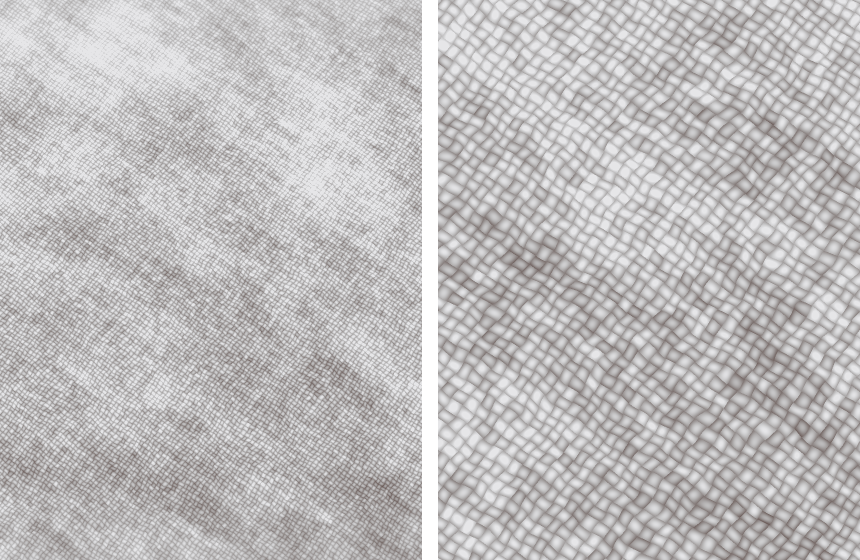
Left, the full canvas; right, a detail of the centre.
A Shadertoy shader for this texture:

```glsl
// Rumpled pale linen: a fine diagonal plain weave with soft warm-grey creases and slubs.

float hash(vec2 p) {
    vec3 a = fract(p.xyx * vec3(0.1031, 0.1030, 0.0973));
    a += dot(a, a.yzx + 33.33);
    return fract((a.x + a.y) * a.z);
}

vec2 gradientAt(vec2 cell) {
    float angle = 6.2832 * hash(cell);
    return vec2(cos(angle), sin(angle));
}

float gradientNoise(vec2 p) {
    vec2 i = floor(p), f = p - i;
    vec2 w = f * f * f * (f * (f * 6.0 - 15.0) + 10.0);
    vec2 e = vec2(1.0, 0.0);
    float low = mix(dot(gradientAt(i), f), dot(gradientAt(i + e), f - e), w.x);
    float high = mix(dot(gradientAt(i + e.yx), f - e.yx), dot(gradientAt(i + 1.0), f - 1.0), w.x);
    return mix(low, high, w.y);
}

float fbm(vec2 p) {
    float sum = 0.0, amplitude = 1.0;
    for (int i = 0; i < 5; i++) {
        sum += amplitude * gradientNoise(p);
        p = mat2(1.6, 1.2, -1.2, 1.6) * p + 7.3;
        amplitude *= 0.6;
    }
    return sum;
}

// Plain weave: the upper thread bridges each crossing, leaving dark pinholes at the corners
float weave(vec2 thread) {
    vec2 cell = floor(thread);
    vec2 s = abs(sin(3.14159 * thread));
    float over = mod(cell.x + cell.y, 2.0);
    float crossing = mix(s.x * (0.5 + 0.5 * s.y), s.y * (0.5 + 0.5 * s.x), over);
    float yarn = mix(hash(vec2(cell.x, 911.0)), hash(vec2(cell.y, 577.0)), over);
    return crossing - 0.52 + 0.36 * (hash(cell + 400.0) - 0.5) + 0.22 * (yarn - 0.5);
}

// Sparse raised knots, lit on one side and shaded on the other
float slubs(vec2 q) {
    vec2 cell = floor(q * 9.0);
    vec2 centre = 0.3 + 0.4 * vec2(hash(cell + 51.0), hash(cell + 87.0));
    vec2 d = (fract(q * 9.0) - centre) * vec2(12.0, 19.0);
    float lit = exp(-dot(d, d));
    d += vec2(-0.7, 1.5);
    return step(0.72, hash(cell + 130.0)) * (lit - 0.7 * exp(-dot(d, d)));
}

float clothTone(vec2 p) {
    // Thread axes run down-right and up-right; the far end is slightly smaller
    vec2 flatPos = p * (1.0 + 0.16 * (p.y - 0.5));
    vec2 q = mat2(0.79, 0.61, -0.61, 0.79) * flatPos + 3.0;

    // Creases and broad stains, stretched along the threads
    float creases = fbm(q * vec2(4.8, 7.5));
    float stains = gradientNoise(q * vec2(2.0, 3.2) + 21.0);
    float streaks = gradientNoise(q * vec2(10.0, 55.0)) + 0.7 * gradientNoise(q * vec2(65.0, 12.0) + 40.0);
    float fibres = gradientNoise(q * vec2(80.0, 105.0) + 9.0);

    // Wavering threads, sharpest across the middle
    vec2 waver = vec2(gradientNoise(q * 11.0), gradientNoise(q * 11.0 + 60.0));
    waver += 0.45 * vec2(gradientNoise(q * 58.0 + 5.0), gradientNoise(q * 58.0 + 90.0));
    float focus = 1.0 - 0.55 * smoothstep(0.25, 0.62, abs(p.y - 0.47));
    float threads = weave(q * 137.0 + 0.9 * waver);

    float shade = 0.76 + 0.22 * (p.y - 0.5);
    shade -= 0.13 * exp(-9.0 * dot(p - vec2(0.48, 0.29), p - vec2(0.48, 0.29)));
    return shade + 0.32 * creases + 0.18 * stains + 0.18 * streaks
        + focus * (0.73 * threads + 0.2 * fibres) + 0.3 * slubs(q);
}

void mainImage(out vec4 fragColor, in vec2 fragCoord) {
    // Four samples per pixel smooth the weave
    float tone = 0.0;
    for (int i = 0; i < 4; i++) {
        vec2 offset = vec2(i % 2, i / 2) * 0.5 - 0.25;
        tone += 0.25 * clothTone((fragCoord + offset) / iResolution.y);
    }

    // Shadows turn warm, highlights stay neutral
    tone = clamp(tone, -0.15, 1.08);
    float warmth = (1.0 - tone) * (1.0 - tone);
    vec3 color = vec3(mix(0.47, 0.87, tone)) - vec3(0.0, 0.05, 0.06) * warmth;
    color.b += 0.008 * tone * tone;
    fragColor = vec4(color, 1.0);
}
```
